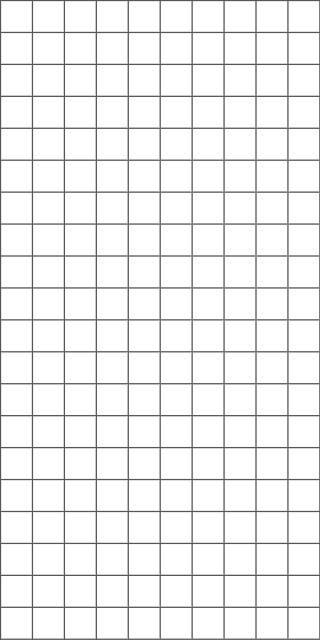
A Shadertoy shader for this pattern:

```glsl
// Share of a pixel-wide filter covered by a line, given distance to its centre
vec2 lineCoverage(vec2 dist, float width, float filterWidth) {
    vec2 nearEdge = max(dist - 0.5 * filterWidth, vec2(-0.5 * width));
    vec2 farEdge = min(dist + 0.5 * filterWidth, vec2(0.5 * width));
    return clamp((farEdge - nearEdge) / filterWidth, 0.0, 1.0);
}

// Distance to the nearest line on each axis
vec2 gridDistance(vec2 p, float pitch) {
    return abs(fract(p / pitch + 0.5) - 0.5) * pitch;
}

void mainImage(out vec4 fragColor, in vec2 fragCoord) {
    // Canvas width is one unit; the grid starts at the upper left
    vec2 p = vec2(fragCoord.x, iResolution.y - fragCoord.y) / iResolution.x;
    float filterWidth = 1.3 / iResolution.x;

    // Ten square cells across, twenty down, with hairline rules
    vec2 dist = gridDistance(p - 0.0016, 0.0998);
    vec2 rules = lineCoverage(dist, 0.0031, filterWidth);

    vec3 paper = vec3(1.0);
    vec3 ink = vec3(0.13);
    fragColor = vec4(mix(paper, ink, max(rules.x, rules.y)), 1.0);
}
```
